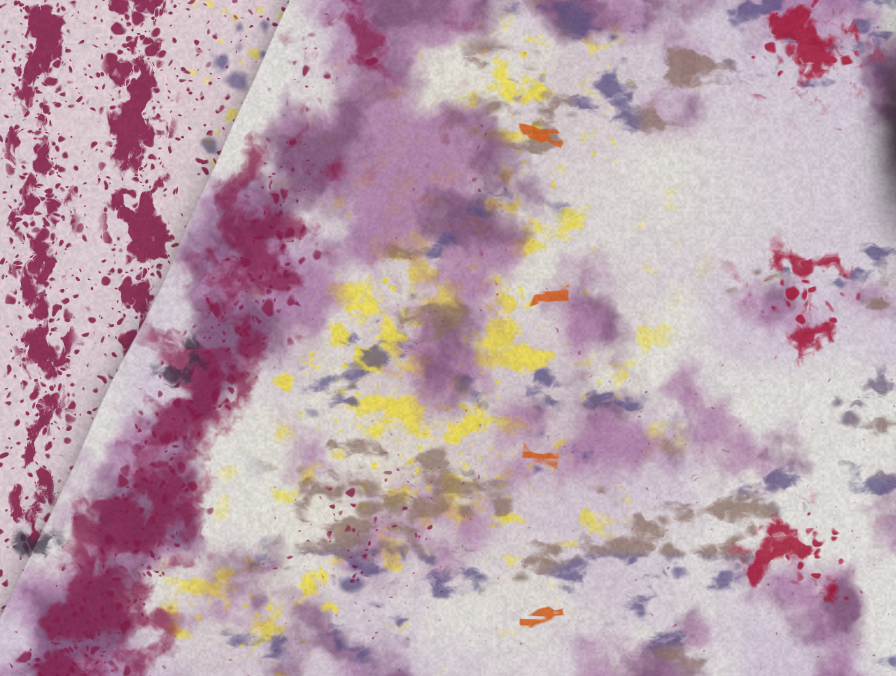
Give the GLSL for this texture, as a Shadertoy shader.

```glsl
// Dye-stained cloth: a crimson-speckled sheet on the left under a folded sheet with
// mauve blooms, yellow dust, indigo blots and red bursts. Density fields place each
// dye; thresholded fbm and cellular specks give it shape.

const vec3 PINK = vec3(0.86, 0.79, 0.81);
const vec3 WHITE = vec3(0.86, 0.85, 0.84);
const vec3 LILAC = vec3(0.79, 0.73, 0.81);
const vec3 MAUVE = vec3(0.65, 0.46, 0.63);
const vec3 PLUM = vec3(0.45, 0.27, 0.43);
const vec3 CRIMSON = vec3(0.5, 0.11, 0.27);
const vec3 RED = vec3(0.62, 0.08, 0.2);
const vec3 YELLOW = vec3(0.91, 0.84, 0.22);
const vec3 INDIGO = vec3(0.36, 0.32, 0.5);
const vec3 OLIVE = vec3(0.54, 0.44, 0.4);
const vec3 ORANGE = vec3(0.8, 0.37, 0.13);
const vec3 SOOT = vec3(0.22, 0.19, 0.25);

float hash(vec2 p) {
  vec3 q = fract(p.xyx * 0.1031);
  q += dot(q, q.yzx + 33.33);
  return fract((q.x + q.y) * q.z);
}

float noise(vec2 p) {
  vec2 i = floor(p), f = fract(p);
  f = f * f * (3.0 - 2.0 * f);
  return mix(mix(hash(i), hash(i + vec2(1, 0)), f.x),
             mix(hash(i + vec2(0, 1)), hash(i + vec2(1, 1)), f.x), f.y);
}

vec2 jitter(vec2 p) {
  return vec2(noise(p), noise(p + 57.0)) - 0.5;
}

float fbm(vec2 p) {
  float sum = 0.0, amp = 0.5;
  for (int i = 0; i < 5; i++) {
    sum += amp * noise(p);
    p = mat2(1.6, 1.2, -1.2, 1.6) * p + 17.3;
    amp *= 0.5;
  }
  return sum;
}

// Soft elliptical region
float zone(vec2 p, float x, float y, float w, float h) {
  vec2 q = (p - vec2(x, y)) / vec2(w, h);
  return exp(-dot(q, q));
}

// Offset to the nearest of evenly spaced lines
float nearest(float x, float start, float period) {
  return (fract((x - start) / period + 0.5) - 0.5) * period;
}

// Ragged stain whose coverage follows density
float stain(vec2 p, float density, float soft) {
  float level = fbm(p) + 0.5 * (density - 0.5);
  return smoothstep(0.5 - soft, 0.5 + soft, level) * smoothstep(0.0, 0.2, density);
}

// Round specks, more and larger where density is high
float specks(vec2 p, float cells, float density, float soft) {
  vec2 g = p * cells, id = floor(g);
  float cover = 0.0, edge = max(soft, cells / iResolution.y);
  for (int k = 0; k < 9; k++) {
    vec2 c = id + vec2(k % 3 - 1, k / 3 - 1) + cells;
    vec2 centre = c - cells + vec2(hash(c), hash(c + 41.7));
    float size = hash(c + 83.1);
    float grow = smoothstep(0.0, 0.25, density - hash(c + 127.9));
    float radius = (0.14 + 0.36 * size * size) * grow;
    float spot = 1.0 - smoothstep(radius - edge, radius + edge, length(g - centre));
    cover = max(cover, spot * grow);
  }
  return cover;
}

vec3 underSheet(vec2 p, vec2 q) {
  float far = smoothstep(0.25, 0.33, p.x);
  float streak = exp(-pow(abs(nearest(p.x, 0.06, 0.145)) / 0.038, 2.0)) * (1.0 - far);
  streak *= smoothstep(0.2, 0.7, noise(vec2(p.x * 7.0, p.y * 4.0 + 3.0)) + 0.25 * p.y);
  vec3 col = mix(PINK, LILAC, 0.3 * fbm(p * 4.0));
  col = mix(col, YELLOW, 0.6 * specks(q, 45.0, 0.5 * far, 0.2));
  col = mix(col, INDIGO, 0.7 * specks(q, 30.0, 0.5 * far, 0.2));
  float dye = stain(q * vec2(46, 30), 0.7 * streak, 0.06);
  dye = max(dye, specks(q, 48.0, 0.14 + 0.6 * streak, 0.1));
  dye = max(dye, specks(q, 105.0, 0.3 + 0.4 * streak, 0.14));
  return mix(col, CRIMSON, 0.86 * dye);
}

vec3 topSheet(vec2 p, vec2 q, float d) {
  // Where each dye gathers
  float bare = zone(p, 1.0, 0.7, 0.22, 0.14);
  float band = exp(-pow(abs(d - 0.14) / 0.095, 2.0));
  float middle = zone(p, 0.67, 0.72, 0.1, 0.22);
  float lower = zone(p, 0.52, 0.21, 0.13, 0.09);
  float corner = zone(p, 0.12, 0.0, 0.13, 0.08);
  float burst = zone(vec2(p.x, nearest(p.y, 0.17, 0.38)), 1.19, 0.0, 0.08, 0.07);
  float dust = zone(p, 0.66, 0.44, 0.27, 0.3) + 0.7 * zone(p, 0.36, 0.08, 0.12, 0.1)
    + 0.6 * zone(p, 0.78, 0.88, 0.2, 0.16);
  float purple = 0.31 + 0.5 * band + 0.3 * (middle + burst) + 0.5 * (lower + corner) - 0.4 * bare;
  float open = (1.0 - bare) * smoothstep(0.2, 0.45, d);

  float wash = smoothstep(0.36, 0.6, fbm(p * 3.5 + 8.0)) * (1.0 - 0.7 * bare);
  vec3 col = mix(WHITE, LILAC, 0.8 * wash);
  col = mix(col, YELLOW, 0.16 * dust * fbm(p * 8.0));

  // Yellow dust and mauve blooms
  float yellow = max(stain(q * vec2(24, 30) + 51.0, 0.43 * dust, 0.08),
                     specks(q, 85.0, 0.4 * dust, 0.2));
  col = mix(col, YELLOW, 0.75 * yellow);
  float depth = smoothstep(0.42, 0.66, fbm(q * 12.0 + 31.0) + 0.06 * band);
  col = mix(col, mix(MAUVE, PLUM, depth), 0.82 * stain(q * 9.0 + 77.0, purple, 0.14));

  // Sideways indigo and olive blots
  vec3 blot = mix(INDIGO, OLIVE, smoothstep(0.45, 0.65, noise(p * 9.0 + 60.0)));
  float rows = smoothstep(0.38, 0.6, fbm(p * vec2(5, 10) + 20.0)) * open;
  float blots = max(specks(q * vec2(0.65, 1), 36.0, 0.4 * rows, 0.18),
                    stain(q * vec2(20, 32) + 23.0, 0.36 * rows, 0.09));
  col = mix(col, blot, 0.75 * blots);

  // Crimson drifts, flecks and red bursts
  float drift = band * smoothstep(0.3, 0.6, fbm(p * 5.0 + 44.0))
    + 0.5 * middle * noise(p * 9.0) + 0.4 * corner;
  col = mix(col, CRIMSON, 0.72 * stain(q * 24.0 + 37.0, 0.66 * drift, 0.12));
  float flecks = max(specks(q, 50.0, 0.07 * open + 0.5 * drift, 0.14),
                     specks(q, 105.0, 0.14 * open + 0.4 * drift + 0.2 * lower, 0.16));
  col = mix(col, CRIMSON, 0.8 * flecks);
  float red = max(stain(q * 26.0, 0.62 * burst, 0.08), specks(q, 52.0, 0.7 * burst, 0.12));
  return mix(col, RED, 0.83 * red);
}

// Column of scratched strokes
float strokes(vec2 p, vec2 q) {
  float cover = 0.0;
  for (float n = 0.0; n < 4.0; n++) {
    vec2 r = q - vec2(0.77 + 0.05 * hash(vec2(n, 7)), 0.8 - 0.238 * n);
    r.y -= mix(-0.3, 0.25, mod(n, 2.0)) * r.x;
    vec2 box = abs(r) - vec2(0.029, 0.011 - 0.001 * n);
    cover = max(cover, 1.0 - smoothstep(-0.002, 0.002, max(box.x, box.y)));
  }
  return cover * smoothstep(0.1, 0.45, noise(p * vec2(45, 150)));
}

void mainImage(out vec4 fragColor, in vec2 fragCoord) {
  vec2 p = fragCoord / iResolution.y;
  vec2 q = p + 0.011 * jitter(p * 30.0) + 0.008 * jitter(p * 90.0);
  float d = p.x + 0.06 - 0.485 * p.y - 0.02 * noise(vec2(p.y * 7.0, 2));
  // Sheets and fold shadow
  vec3 under = underSheet(p, q) * (1.0 - 0.22 * exp(-abs(d) * 55.0));
  vec3 col = mix(under, topSheet(p, q, d), smoothstep(-0.002, 0.002, d));
  // Strokes and soot
  col = mix(col, ORANGE, 0.88 * strokes(p, q));
  float soot = zone(p, 0.055, 0.195, 0.03, 0.02) + zone(p, 0.29, 0.46, 0.05, 0.035);
  col = mix(col, SOOT, 0.7 * stain(q * 38.0, 0.6 * soot, 0.1));
  // Weave and edge shadow
  col *= 0.93 + 0.09 * noise(p * 290.0) + 0.05 * noise(p * 130.0);
  col *= 1.0 - 0.7 * zone(p, 1.34, 0.8, 0.04, 0.13);
  fragColor = vec4(col, 1);
}
```
